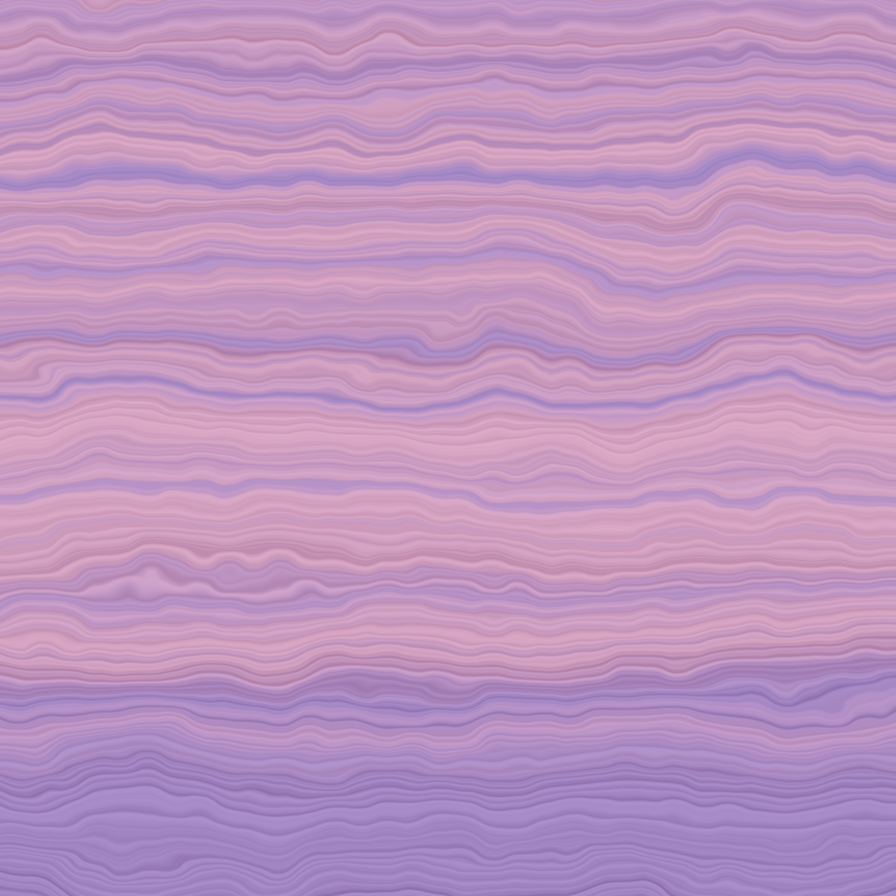
Reproduce this background procedurally as a three.js fragment shader.

```glsl
// Soft pink and violet rock strata: one height field, warped by stretched noise,
// is sliced into tinted bands and many thin shaded ledges. A few samples taken
// up each pixel smooth the thinnest ledges.
varying vec2 vUv;

const vec3 VIOLET = vec3(0.668, 0.565, 0.805);
const vec3 LILAC = vec3(0.780, 0.620, 0.800);
const vec3 PINK = vec3(0.868, 0.675, 0.785);
const vec3 SHADE = vec3(0.850, 0.795, 0.860);  // multiplier in full shadow
const vec2 WARP_SCALE = vec2(7.0, 7.0);
const float WARP_HEIGHT = 0.020;
const float BAND_COUNT = 8.5;                  // violet bands per canvas
const float BAND_PHASE = 0.675;
const float BAND_STRENGTH = 0.55;
const vec2 GROUND = vec2(0.08, 0.36);          // fade from violet base to pink
const int SAMPLES = 5;
const float SAMPLE_SPAN = 0.002;

float hash(vec2 p) {
  vec3 q = fract(vec3(p.xyx) * 0.1031);
  q += dot(q, q.yzx + 33.33);
  return fract((q.x + q.y) * q.z);
}

float noise(vec2 p) {
  vec2 i = floor(p), f = fract(p);
  f = f * f * f * (f * (f * 6.0 - 15.0) + 10.0);
  return mix(mix(hash(i), hash(i + vec2(1.0, 0.0)), f.x),
             mix(hash(i + vec2(0.0, 1.0)), hash(i + vec2(1.0, 1.0)), f.x), f.y);
}

// Centred noise that varies with height only.
float streak(float h, float scale, float seed) {
  return noise(vec2(h * scale, seed)) - 0.5;
}

// Rolling offset that bends, pinches and swells the layers.
float warp(vec2 p) {
  float sum = 0.0, height = WARP_HEIGHT;
  p *= WARP_SCALE;
  for (int i = 0; i < 3; i++) {
    sum += height * (2.0 * noise(p) - 1.0);
    p = p * vec2(2.2, 2.4) + vec2(17.3, 9.7);
    height *= 0.48;
  }
  return sum;
}

// Ledges of random depth: a crisp dark foot that fades upward.
float ledge(float h, float scale, float seed) {
  float y = h * scale + 1.2 * streak(h, scale * 0.4, seed + 5.0);
  float f = fract(y);
  float depth = mix(0.15, 1.0, hash(vec2(floor(y), seed)));
  return depth * smoothstep(0.0, 0.14, f) * pow(1.0 - f, 1.8) * 1.6;
}

// Violet band of random width: sharp below, soft above.
float band(float h) {
  float y = h * BAND_COUNT + BAND_PHASE;
  float cell = floor(y);
  float d = fract(y) - mix(0.38, 0.58, hash(vec2(cell, 41.0)));
  float width = mix(0.05, 0.16, hash(vec2(cell, 42.0)));
  return smoothstep(-0.10, -0.03, d) * (1.0 - smoothstep(0.1 * width, width + 0.12, d));
}

vec3 strata(vec2 p) {
  float h = p.y + warp(p);

  // Tint: 0 is violet, 1 is pink.
  float ground = smoothstep(GROUND.x, GROUND.y, h);
  float tint = 0.78 + 0.30 * streak(h, 14.0, 1.0) + 0.65 * streak(h, 52.0, 2.0)
             + 0.60 * streak(h, 105.0, 3.0) + 0.35 * streak(h, 190.0, 6.0)
             - BAND_STRENGTH * band(h);
  tint = clamp(tint * ground, 0.0, 1.0);
  vec3 color = mix(VIOLET, LILAC, smoothstep(0.0, 0.5, tint));
  color = mix(color, PINK, smoothstep(0.4, 1.0, tint));

  // Shadows: broad, narrow and hairline ledges, deepest at the base.
  float strength = mix(1.05, 0.72, ground) + 0.6 * streak(h, 13.0, 4.0);
  float shadow = 0.60 * ledge(h, 48.0, 11.0) + 0.60 * ledge(h, 96.0, 12.0)
               + 0.45 * ledge(h, 180.0, 13.0);
  return color * mix(vec3(1.0), SHADE, clamp(shadow * strength, 0.0, 1.2));
}

void main() {
  vec3 color = vec3(0.0);
  for (int i = 0; i < SAMPLES; i++) {
    float offset = (float(i) + 0.5) / float(SAMPLES) - 0.5;
    color += strata(vUv + vec2(0.0, offset * SAMPLE_SPAN));
  }
  gl_FragColor = vec4(color / float(SAMPLES), 1.0);
}
```
